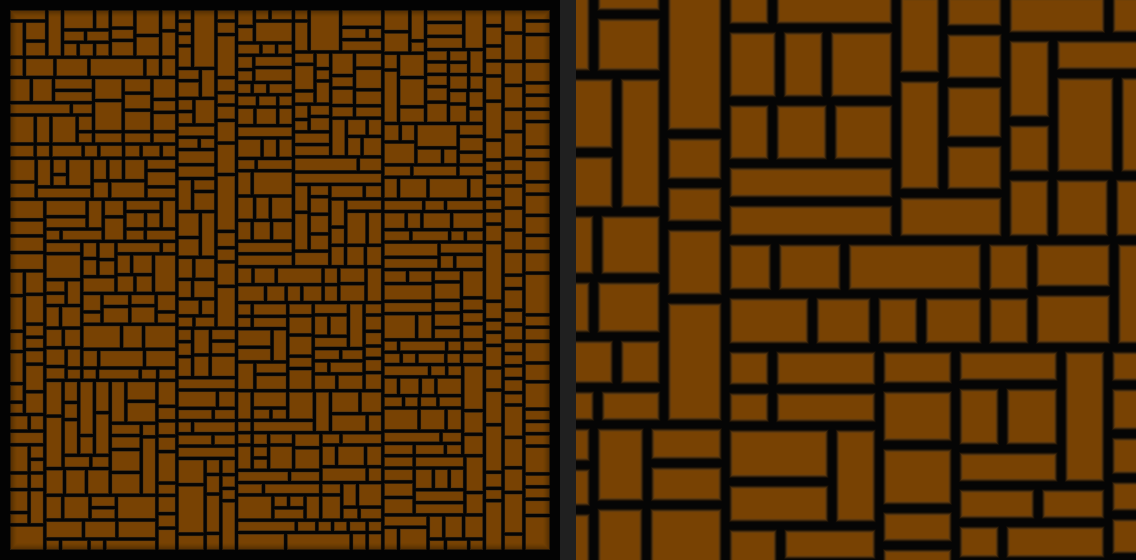
Left: the whole. Right: its middle third, enlarged.
This pattern is drawn by a WebGL 1 fragment shader. Its source:

```glsl
precision highp float;

uniform vec2 u_resolution;

float hash(float id, float salt) {
    vec3 p = fract(vec3(id, salt, id + salt) * vec3(0.1031, 0.1130, 0.0973));
    p += dot(p, p.yzx + 33.33);
    return fract((p.x + p.y) * p.z);
}

// Splits the wall again and again; returns the distance to the brick's border.
float brickDistance(vec2 p) {
    vec2 lo = vec2(0.0155);
    vec2 hi = vec2(0.9845);
    vec2 minSize = vec2(0.028, 0.022);
    float id = 1.0;

    for (int i = 0; i < 16; i++) {
        vec2 size = hi - lo;
        bool compact = size.x < 0.17 && size.y < 0.12;
        float chance = hash(id, 3.0);
        if (compact && size.x * size.y < mix(0.001, 0.005, chance * chance)) break;

        bool canSplitX = size.x > 2.0 * minSize.x;
        bool canSplitY = size.y > 2.0 * minSize.y;
        if (!canSplitX && !canSplitY) break;

        // Three broad columns first, then axes weighted by the cell's shape.
        bool splitX = size.x > 0.5 || hash(id, 7.0) < size.x / (size.x + 1.2 * size.y);
        splitX = (splitX && canSplitX) || !canSplitY;

        float ratio = mix(0.15, 0.85, hash(id, 11.0));
        if (size.x > 0.8) ratio = 0.31;
        else if (size.x > 0.5) ratio = 0.55;

        vec2 margin = minSize / size;
        id *= 2.0;
        if (splitX) {
            float cut = lo.x + size.x * clamp(ratio, margin.x, 1.0 - margin.x);
            if (p.x < cut) {
                hi.x = cut;
            } else {
                lo.x = cut;
                id += 1.0;
            }
        } else {
            float cut = lo.y + size.y * clamp(ratio, margin.y, 1.0 - margin.y);
            if (p.y < cut) {
                hi.y = cut;
            } else {
                lo.y = cut;
                id += 1.0;
            }
        }
    }

    vec2 inset = min(p - lo, hi - p);
    return min(inset.x, inset.y);
}

void main() {
    vec2 uv = gl_FragCoord.xy / u_resolution;

    // Soft joints; the frame lies outside every brick.
    float soft = max(0.0016, 0.75 / min(u_resolution.x, u_resolution.y));
    float face = smoothstep(0.0033 - soft, 0.0033 + soft, brickDistance(uv));

    vec3 grout = vec3(0.018, 0.018, 0.018);
    vec3 brick = vec3(0.47, 0.26, 0.01);
    vec3 sheen = vec3(0.10, 0.16, 0.25);
    vec3 color = mix(grout, brick, face) + sheen * face * face * (1.0 - face);

    // Shadow cast inward by the frame.
    vec2 border = min(uv, 1.0 - uv);
    color *= mix(0.7, 1.0, smoothstep(0.016, 0.032, min(border.x, border.y)));

    gl_FragColor = vec4(color, 1.0);
}
```
